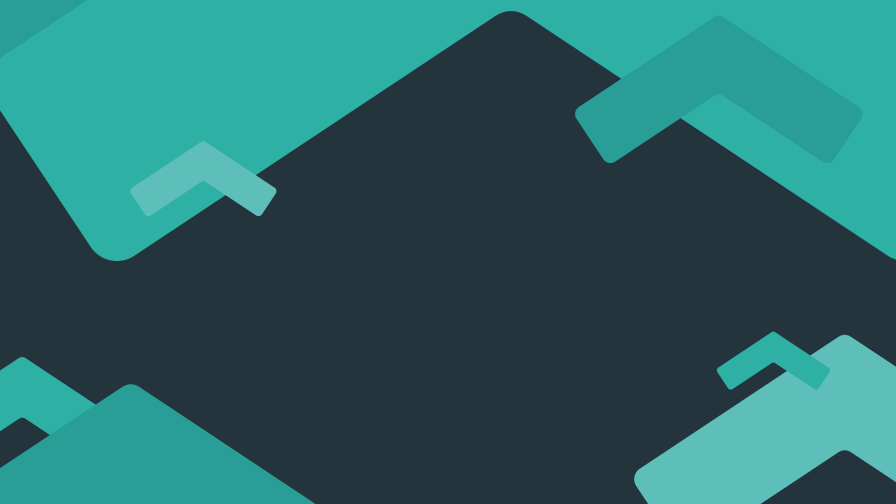
Reproduce this background procedurally as a Shadertoy shader.

```glsl
#define SLATE vec3(0.141, 0.204, 0.237)
#define TEAL vec3(0.180, 0.690, 0.645)
#define DEEP_TEAL vec3(0.157, 0.620, 0.590)
#define PALE_TEAL vec3(0.370, 0.750, 0.730)
#define ARM_SLOPE 0.664
#define ARM_WIDTH 0.372
#define CORNER_RADIUS 0.049
#define APEX_ROUNDING 0.0255

// Absolute value with a parabolic tip of half width h
float softAbs(float x, float h) {
    x = abs(x);
    return x < h ? 0.5 * (x * x / h + h) : x;
}

// Signed distance to an upward chevron; p is relative to its apex, arm length 1
float chevron(vec2 p) {
    p.x = softAbs(p.x, APEX_ROUNDING);
    vec2 along = normalize(vec2(1.0, -ARM_SLOPE));
    vec2 across = vec2(-along.y, along.x);
    float halfWidth = 0.5 * ARM_WIDTH;
    vec2 d = vec2(dot(p, along) - 1.0, abs(dot(p, across) + halfWidth) - halfWidth);
    d += CORNER_RADIUS;
    return length(max(d, 0.0)) + min(max(d.x, d.y), 0.0) - CORNER_RADIUS;
}

// Paint one chevron over the colour so far, with a one-pixel soft edge
void paint(inout vec3 color, vec2 p, vec2 apex, float armLength, vec3 ink) {
    float dist = chevron((p - apex) / armLength) * armLength;
    color = mix(color, ink, clamp(0.5 - dist * iResolution.y, 0.0, 1.0));
}

void mainImage(out vec4 fragColor, in vec2 fragCoord) {
    // Canvas height is one unit
    vec2 p = fragCoord / iResolution.y;
    vec3 color = SLATE;

    // Large overhead band and the layer behind it
    paint(color, p, vec2(0.944, 1.692), 1.2745, DEEP_TEAL);
    paint(color, p, vec2(1.014, 1.558), 1.2745, TEAL);

    // Upper accents
    paint(color, p, vec2(1.426, 0.972), 0.350, DEEP_TEAL);
    paint(color, p, vec2(0.4035, 0.7215), 0.178, PALE_TEAL);

    // Lower left pair
    paint(color, p, vec2(0.044, 0.294), 0.270, TEAL);
    paint(color, p, vec2(0.2595, 0.2435), 0.700, DEEP_TEAL);

    // Lower right pair
    paint(color, p, vec2(1.676, 0.340), 0.513, PALE_TEAL);
    paint(color, p, vec2(1.5345, 0.3433), 0.1378, TEAL);

    fragColor = vec4(color, 1.0);
}
```
